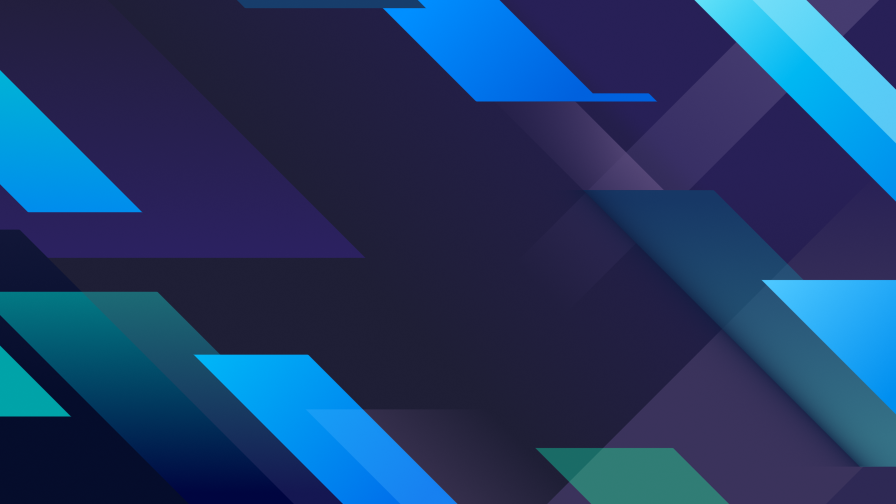
Reproduce this background procedurally as a Shadertoy shader.

```glsl
// Slanted blue, teal and violet panels layered over a dark indigo backdrop.

// Linear 0..1 ramp from a to b.
float ramp(float a, float b, float x) {
    return clamp((x - a) / (b - a), 0.0, 1.0);
}

// Smooth step across an edge at e; w is the softness.
float edge(float e, float x, float w) {
    return smoothstep(e - w, e + w, x);
}

// Soft-edged interval.
float span(vec2 range, float x, float w) {
    return edge(range.x, x, w) * (1.0 - edge(range.y, x, w));
}

// Parallelogram with 45 degree sides: diag bounds x + y, rows bounds y.
float panel(vec2 p, vec2 diag, vec2 rows, float w) {
    return span(diag, p.x + p.y, 1.4 * w) * span(rows, p.y, w);
}

// Hash without sine, for a faint dither.
float hash(vec2 p) {
    vec3 q = fract(p.xyx * 0.1031);
    q += dot(q, q.yzx + 33.33);
    return fract((q.x + q.y) * q.z);
}

vec3 backdrop(vec2 p, float w) {
    float s = p.x + p.y;
    float d = p.x - p.y;
    vec3 col = mix(vec3(0.12, 0.12, 0.21), vec3(0.14, 0.12, 0.29), ramp(10.5, 17.0, s));
    col = mix(col, vec3(0.155, 0.125, 0.34), edge(18.0, s, 0.4) * ramp(2.0, 6.0, p.y));
    // Large violet wedge on the left
    vec3 violet = mix(vec3(0.135, 0.12, 0.24), vec3(0.17, 0.13, 0.38), ramp(9.0, 4.4, p.y));
    col = mix(col, violet, panel(p, vec2(-9.0, 10.92), vec2(4.396, 20.0), w));
    // Rising translucent beams
    float beam = span(vec2(4.9, 6.7), d, 1.4 * w) * ramp(13.5, 22.0, s);
    col = mix(col, vec3(0.31, 0.27, 0.47), 0.75 * beam);
    float field = edge(9.77, d, 1.4 * w) * ramp(6.0, 3.0, p.y);
    vec3 dusk = mix(vec3(0.23, 0.20, 0.36), vec3(0.18, 0.16, 0.33), edge(14.75, d, 1.4 * w));
    return mix(col, dusk, field);
}

vec3 leftPanels(vec3 col, vec2 p, float w) {
    float s = p.x + p.y;
    // Navy corner
    vec3 navy = mix(vec3(0.02, 0.05, 0.17), vec3(0.07, 0.09, 0.22), ramp(2.0, 5.0, p.y));
    col = mix(col, navy, panel(p, vec2(-9.0, 5.25), vec2(-9.0, 4.9), w));
    // Teal ribbon with a paler outer strip
    float fall = ramp(3.8, 0.2, p.y);
    vec3 teal = mix(vec3(0.01, 0.48, 0.52), vec3(0.0, 0.02, 0.25), fall);
    vec3 strip = mix(vec3(0.11, 0.42, 0.46), vec3(0.08, 0.09, 0.32), fall);
    teal = mix(teal, strip, edge(5.25, s, 1.4 * w));
    col = mix(col, teal, panel(p, vec2(3.375, 6.6), vec2(-9.0, 3.79), w));
    // Bright corner wedges
    col = mix(col, vec3(0.0, 0.64, 0.66), panel(p, vec2(-9.0, 2.83), vec2(1.5625, 9.0), w));
    vec3 azure = mix(vec3(0.0, 0.70, 0.84), vec3(0.0, 0.55, 0.93), ramp(7.7, 5.2, p.y));
    return mix(col, azure, panel(p, vec2(5.71, 7.75), vec2(5.21, 20.0), w));
}

vec3 lowerPanels(vec3 col, vec2 p, float w) {
    float s = p.x + p.y;
    float d = p.x - p.y;
    vec3 blue = mix(vec3(0.0, 0.72, 0.97), vec3(0.0, 0.42, 0.92), ramp(0.8, 7.5, d));
    col = mix(col, blue, panel(p, vec2(6.125, 8.17), vec2(-9.0, 2.667), w));
    // Translucent sheet fading to the right
    float sheet = panel(p, vec2(7.15, 10.4), vec2(-9.0, 1.69), w) * ramp(10.4, 8.0, s);
    vec3 tint = mix(vec3(0.30, 0.70, 1.0), vec3(0.23, 0.20, 0.32), edge(8.17, s, 1.4 * w));
    col = mix(col, tint, sheet * mix(0.3, 0.85, edge(8.17, s, 1.4 * w)));
    // Green foot
    vec3 green = mix(vec3(0.10, 0.42, 0.40), vec3(0.19, 0.49, 0.46), edge(9.77, d, 1.4 * w));
    return mix(col, green, panel(p, vec2(10.56, 13.02), vec2(-9.0, 1.0), w));
}

vec3 upperPanels(vec3 col, vec2 p, float w) {
    vec3 blue = mix(vec3(0.0, 0.56, 1.0), vec3(0.0, 0.38, 0.87), ramp(-1.5, 3.0, p.x - p.y));
    float shape = max(panel(p, vec2(15.69, 17.92), vec2(7.1875, 20.0), w),
                      panel(p, vec2(15.69, 18.92), vec2(7.1875, 7.333), w));
    col = mix(col, blue, shape);
    return mix(col, vec3(0.09, 0.24, 0.42), panel(p, vec2(13.23, 16.46), vec2(8.854, 20.0), w));
}

vec3 rightPanels(vec3 col, vec2 p, float w) {
    float s = p.x + p.y;
    float d = p.x - p.y;
    // Lilac ribbon
    float lilac = panel(p, vec2(16.02, 17.46), vec2(5.604, 7.1875), w);
    col = mix(col, vec3(0.35, 0.29, 0.48), lilac * ramp(15.6, 17.8, s) * ramp(1.0, 5.0, d));
    // Slate ribbon with a shadowed lower edge
    vec3 slate = mix(vec3(0.09, 0.22, 0.40), vec3(0.18, 0.42, 0.50), ramp(5.4, 1.2, p.y));
    slate += 0.03 * edge(9.77, d, 1.4 * w);
    col = mix(col, slate, panel(p, vec2(16.02, 18.35), vec2(0.667, 5.604), w));
    float shade = exp(-3.5 * abs(s - 16.02)) * span(vec2(0.667, 5.604), p.y, w);
    col = mix(col, vec3(0.06, 0.11, 0.25), 0.7 * shade);
    // Bright wedge
    vec3 sky = mix(vec3(0.30, 0.78, 1.0), vec3(0.0, 0.56, 0.94), ramp(9.8, 14.0, d));
    col = mix(col, sky, panel(p, vec2(17.6, 40.0), vec2(-9.0, 4.0), w));
    // Corner ribbon, glassy on its upper side
    vec3 cyan = mix(vec3(0.38, 0.88, 0.97), vec3(0.0, 0.72, 0.95), ramp(3.5, 6.5, d));
    cyan = mix(cyan, vec3(0.0, 0.56, 0.93), ramp(6.5, 10.5, d));
    cyan = mix(cyan, vec3(0.58, 0.90, 0.98), 0.6 * edge(22.44, s, 1.4 * w));
    return mix(col, cyan, span(vec2(21.4, 23.4), s, 1.4 * w));
}

void mainImage(out vec4 fragColor, in vec2 fragCoord) {
    // Canvas is nine units tall
    float unit = 9.0 / iResolution.y;
    vec2 p = fragCoord * unit;
    float w = 0.7 * unit;
    vec3 col = backdrop(p, w);
    col = leftPanels(col, p, w);
    col = lowerPanels(col, p, w);
    col = upperPanels(col, p, w);
    col = rightPanels(col, p, w);
    col += (hash(floor(fragCoord)) - 0.5) / 255.0;
    fragColor = vec4(col, 1.0);
}
```
